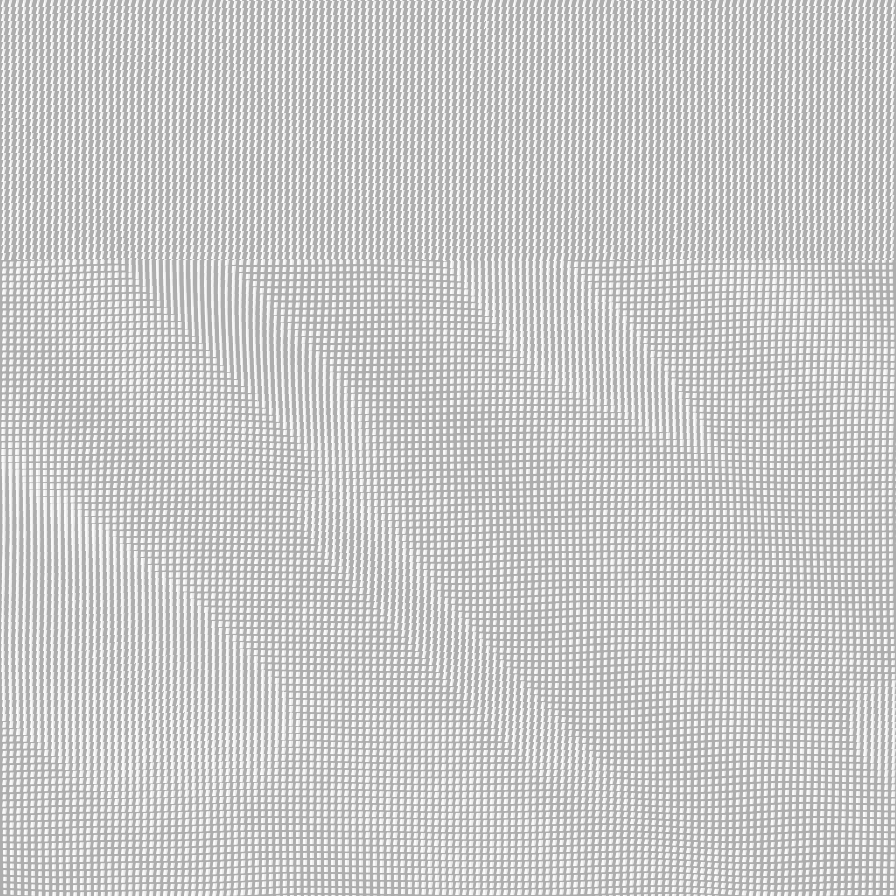
Give the GLSL for this pattern, as a three.js fragment shader.

```glsl
#define COLUMNS 128.0
#define ROWS 128.0
#define GROUND vec3(0.68)
#define SHADE vec3(0.92)
#define LIGHT vec3(0.985)
#define SEAM 0.71
#define DASH_HALF vec2(0.27, 0.36)
#define THREAD_HALF 0.19
#define LEAN 0.28
#define SOFTNESS 0.08
#define DRIFT vec2(0.6, 0.9)
#define WEAR 0.04

varying vec2 vUv;

float hash(vec2 p) {
  return fract(sin(dot(p, vec2(127.1, 311.7))) * 43758.5453);
}

float noise(vec2 p) {
  vec2 i = floor(p);
  vec2 f = fract(p);
  f = f * f * (3.0 - 2.0 * f);
  return mix(mix(hash(i), hash(i + vec2(1.0, 0.0)), f.x),
             mix(hash(i + vec2(0.0, 1.0)), hash(i + vec2(1.0, 1.0)), f.x), f.y);
}

// Folds that run down to the right
float folds(vec2 p, float seed) {
  vec2 q = vec2(dot(p, vec2(0.95, 1.0)), p.x - p.y);
  return noise(q * vec2(8.0, 2.2) + seed);
}

// Signed distance to a slanted, round-ended dash centred in its cell
float dashDistance(vec2 p, vec2 halfSize, float lean) {
  p.x -= lean * p.y;
  float corner = 0.1;
  vec2 d = abs(p) - halfSize + corner;
  return length(max(d, 0.0)) + min(max(d.x, d.y), 0.0) - corner;
}

void main() {
  // Weave grid, drifting gently below the seam
  float upper = step(SEAM, vUv.y);
  vec2 drift = vec2(folds(vUv, 3.7), folds(vUv, 19.3)) - 0.5;
  vec2 grid = vUv * vec2(COLUMNS, ROWS) + DRIFT * drift * mix(1.0, 0.35, upper);
  vec2 cell = floor(grid);
  vec2 local = fract(grid) - 0.5;
  vec2 place = (cell + 0.5) / vec2(COLUMNS, ROWS);

  // Dashes join into vertical threads inside folds and above the seam
  float joined = smoothstep(0.58, 0.7, folds(place, 41.0));
  joined = max(joined * smoothstep(0.05, 0.3, place.y), upper);
  float width = mix(DASH_HALF.x, THREAD_HALF, max(upper, joined * 0.8));
  float height = mix(DASH_HALF.y, 0.75, joined);

  // Dashes thicken and thin from fold to fold, and a little one by one
  float fullness = (folds(place, 83.0) - 0.4) * (1.0 - upper);
  float wear = (hash(cell) - 0.5) * WEAR;
  vec2 halfSize = vec2(width, height) + 0.06 * fullness + wear;
  float slant = LEAN * mix(folds(place, 67.0), 1.0, upper);
  float d = dashDistance(local, halfSize, slant);
  float ink = 1.0 - smoothstep(-SOFTNESS, SOFTNESS, d);

  // Each dash is lit from the left
  vec3 thread = mix(LIGHT, SHADE, smoothstep(-0.06, 0.12, local.x));
  gl_FragColor = vec4(mix(GROUND, thread, ink), 1.0);
}
```
